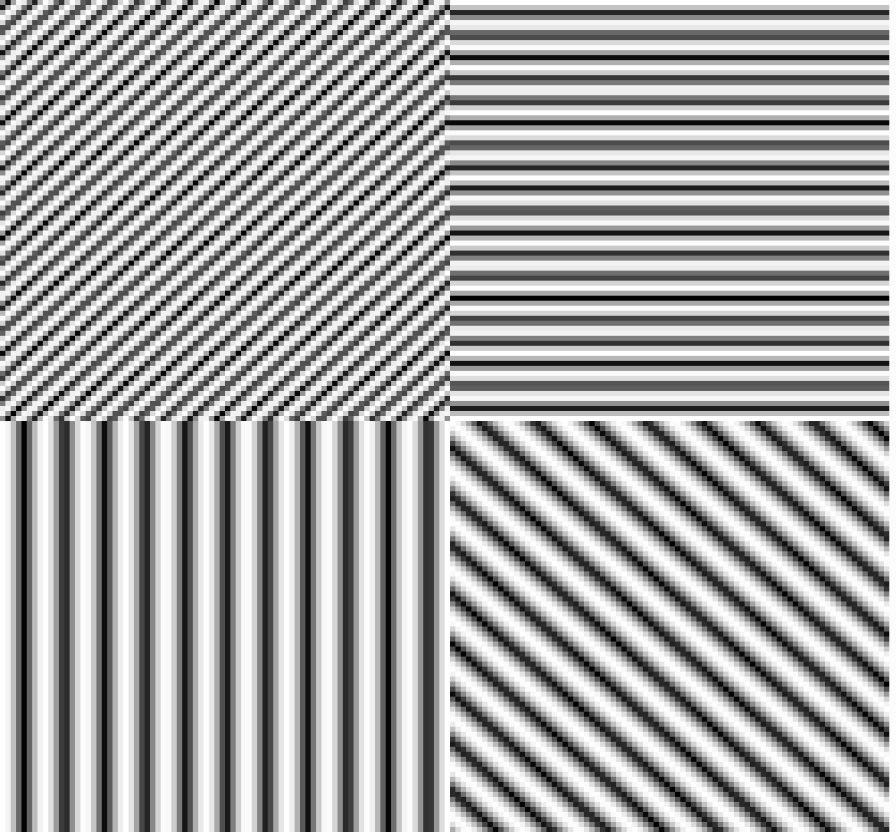
Give the GLSL for this pattern, as a WebGL 2 fragment shader.

```glsl
#version 300 es
precision highp float;
// Four panels of stepped grey waves: fine diagonals, rows, columns and broad diagonals.

uniform vec2 u_resolution;
out vec4 outColor;

const float PI = 3.14159265;
const float PANEL_CELLS = 83.0;               // cells along each side of a panel
const float PATTERN_WIDTH = 0.9925;           // share of the canvas before the blank strip
const float BLANK = 0.99;                     // grey of the strip on the right

// Dark lines per panel: across, down (counted from the top)
const vec2 FINE_DIAGONAL = vec2(17.0, 18.0);
const vec2 ROWS = vec2(0.0, 19.0);
const vec2 COLUMNS = vec2(11.0, 0.0);
const vec2 BROAD_DIAGONAL = vec2(-8.0, 8.46);

// Position of the first dark line, in periods
const float FINE_PHASE = 0.40;
const float ROW_PHASE = 0.62;
const float COLUMN_PHASE = 0.60;
const float BROAD_PHASE = 0.50;

// Rectified sine, zero on every dark line
float wave(vec2 position, vec2 lines, float phase) {
    return abs(sin(PI * (dot(position, lines) - phase)));
}

// Grey of one whole cell, sampled at its centre
float cellGrey(vec2 cell) {
    if (cell.x >= 2.0 * PANEL_CELLS) return BLANK;
    vec2 panel = clamp(floor(cell / PANEL_CELLS), 0.0, 1.0);
    vec2 position = (cell + 0.5) / PANEL_CELLS - panel;
    if (panel.y < 0.5) {
        return panel.x < 0.5 ? wave(position, FINE_DIAGONAL, FINE_PHASE)
                             : wave(position, ROWS, ROW_PHASE);
    }
    return panel.x < 0.5 ? wave(position, COLUMNS, COLUMN_PHASE)
                         : wave(position, BROAD_DIAGONAL, BROAD_PHASE);
}

void main() {
    // Cell coordinates, counted from the top left
    vec2 uv = gl_FragCoord.xy / u_resolution;
    uv.y = 1.0 - uv.y;
    vec2 cellsPerCanvas = 2.0 * PANEL_CELLS / vec2(PATTERN_WIDTH, 1.0);
    vec2 grid = uv * cellsPerCanvas - 0.5;

    // Blend neighbouring cells over one pixel at their shared edge
    vec2 cell = floor(grid);
    vec2 pixel = cellsPerCanvas / u_resolution;
    vec2 blend = clamp((fract(grid) - 0.5) / pixel + 0.5, 0.0, 1.0);
    float upper = mix(cellGrey(cell), cellGrey(cell + vec2(1.0, 0.0)), blend.x);
    float lower = mix(cellGrey(cell + vec2(0.0, 1.0)), cellGrey(cell + 1.0), blend.x);

    outColor = vec4(vec3(mix(upper, lower, blend.y)), 1.0);
}
```
